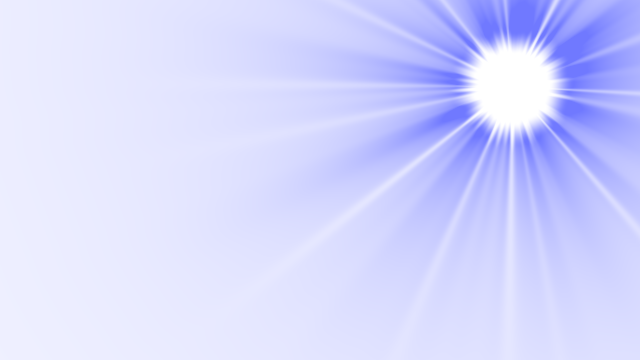
A Shadertoy shader for this background:

```glsl
// A white starburst with soft radial beams on a periwinkle sky.

const vec2  FOCUS = vec2(0.801, 0.759);        // burst centre, fraction of canvas
const vec3  TINT = vec3(1.0, 0.935, 0.0);      // light removed by the blue haze
const float HAZE_GAIN = 0.122;                 // haze falls off as gain / (r + soft)
const float HAZE_SOFT = 0.07;
const float HAZE_MAX = 0.56;
const float SKY_DIRECTION = 55.0;              // side with the deeper haze, degrees
const float SKY_BIAS = 0.13;
const float CORE_INNER = 0.100;                // radii in canvas heights
const float CORE_OUTER = 0.168;
const float SPIKE_LENGTH = 0.22;
const float FINE_COUNT = 96.0;                 // streak cells per turn
const float BROAD_COUNT = 40.0;

// Main beams: angle and width in degrees, strength (negative is a shadow)
const int BEAM_COUNT = 16;
const vec3 BEAMS[BEAM_COUNT] = vec3[BEAM_COUNT](
    vec3(21.0, 2.2, 0.40),   vec3(32.0, 9.0, -0.24),
    vec3(63.0, 1.8, 0.50),   vec3(95.0, 1.5, 0.35),
    vec3(129.0, 1.5, 0.30),  vec3(154.0, 1.7, 0.35),
    vec3(172.0, 4.0, -0.24), vec3(179.5, 1.6, 0.45),
    vec3(191.5, 1.6, 0.25),  vec3(206.0, 5.0, -0.26),
    vec3(218.0, 1.5, 0.48),  vec3(246.5, 1.6, 0.32),
    vec3(269.0, 1.8, 0.38),  vec3(280.0, 1.6, 0.28),
    vec3(311.3, 1.5, 0.52),  vec3(357.0, 1.3, 0.48));

float hash(float n) {
    return fract(sin(n * 12.9898) * 43758.5453);
}

// Smooth noise around the circle, centred on zero
float streaks(float degrees, float count, float seed) {
    float x = degrees / 360.0 * count;
    float cell = floor(x);
    float blend = smoothstep(0.0, 1.0, x - cell);
    float a = hash(mod(cell, count) + seed);
    float b = hash(mod(cell + 1.0, count) + seed);
    return mix(a, b, blend) - 0.5;
}

float mainBeams(float degrees) {
    float sum = 0.0;
    for (int i = 0; i < BEAM_COUNT; i++) {
        float offset = mod(degrees - BEAMS[i].x + 180.0, 360.0) - 180.0;
        float spread = offset / BEAMS[i].y;
        sum += BEAMS[i].z * exp(-spread * spread);
    }
    return sum;
}

void mainImage(out vec4 fragColor, in vec2 fragCoord) {
    vec2 p = (fragCoord - FOCUS * iResolution.xy) / iResolution.y;
    float r = length(p);
    float angle = mod(degrees(atan(p.y, p.x + 1e-5)), 360.0);

    // Beams lose contrast with distance, fine streaks soonest
    float beams = mainBeams(angle);
    float fine = streaks(angle, FINE_COUNT, 3.0);
    float broad = streaks(angle, BROAD_COUNT, 211.0);
    float reach = 1.0 - smoothstep(0.15, 1.2, r);
    float light = beams * reach
                + fine * 0.75 * exp(-3.2 * r)
                + broad * 0.32 * reach;

    // Blue haze, deepest just outside the core
    float haze = HAZE_GAIN / (r + HAZE_SOFT);
    haze *= 1.0 + SKY_BIAS * cos(radians(angle - SKY_DIRECTION));
    haze = clamp(haze * (1.0 - light), 0.0, HAZE_MAX);

    // White core with a spiky rim
    float rim = r * (1.0 - SPIKE_LENGTH * (fine + 0.6 * beams));
    float core = 1.0 - smoothstep(CORE_INNER, CORE_OUTER, rim);

    vec3 color = 1.0 - TINT * haze * (1.0 - core);
    fragColor = vec4(color, 1.0);
}
```
